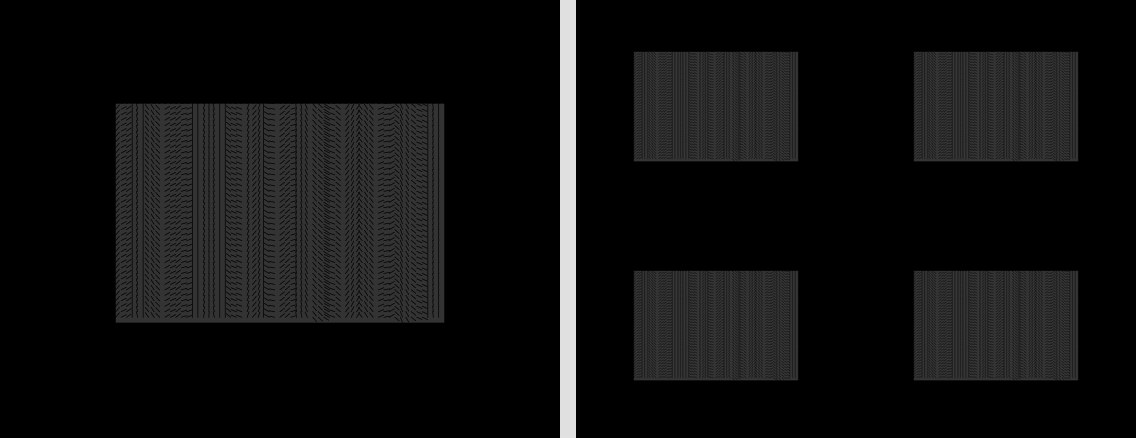
Left, the tile; right, the same tile 2 across and 2 down.
Give the GLSL for this pattern, as a Shadertoy shader.

```glsl
// A dark grey panel on black, ruled with 60 x 40 short black strokes.
// Every stroke starts on a grid point and turns by its column's angle.
// The black margin on all four sides makes the tile seamless.

const vec3 MARGIN_COLOR = vec3(0.0);
const vec3 PANEL_COLOR = vec3(0.2);
const vec3 STROKE_COLOR = vec3(0.0);
const vec2 GRID = vec2(60.0, 40.0);          // columns, rows
const float CELL = 0.0125;                   // cell side / canvas height
const vec2 PANEL_CENTER = vec2(0.5, 0.5133); // fraction of the canvas
const float STROKE_LENGTH = 1.0;             // in cells
const float STROKE_RADIUS = 0.067;           // half width, in cells
const float JITTER = 36.0;                   // spread of angles, degrees

// Mean angle in degrees for each run of three columns.
const float RUN_LENGTH = 3.0;
const float RUN_ANGLE[20] = float[20](
    35.0, 100.0, 125.0, 20.0, 15.0, 75.0, 90.0, 148.0, 60.0, 160.0,
    25.0, 100.0, -40.0, 145.0, 68.0, 120.0, 20.0, -60.0, -35.0, 108.0);

// Columns whose strokes join into an unbroken upright rule.
const int UPRIGHT[7] = int[7](3, 5, 14, 19, 20, 27, 57);

float hash(float n) {
    return fract(sin(n * 12.99 + 4.1) * 437.58);
}

float columnAngle(float column) {
    for (int k = 0; k < 7; k++) {
        if (UPRIGHT[k] == int(column)) return radians(90.0);
    }
    float mean = RUN_ANGLE[int(column / RUN_LENGTH)];
    return radians(mean + JITTER * (hash(column) - 0.5));
}

// Distance from p to a stroke running from the origin along dir.
float strokeDistance(vec2 p, vec2 dir) {
    return length(p - dir * clamp(dot(p, dir), 0.0, STROKE_LENGTH));
}

// Share of a pixel covered by a band of the given half width.
float bandCoverage(float d, float radius, float pixel) {
    float inner = clamp((radius - d) / pixel + 0.5, 0.0, 1.0);
    float outer = clamp((-radius - d) / pixel + 0.5, 0.0, 1.0);
    return inner - outer;
}

float strokes(vec2 p, float pixel) {
    vec2 nearest = floor(p + 0.5);
    float ink = 0.0;
    for (int x = -1; x <= 1; x++) {
        float column = nearest.x + float(x);
        if (column < 0.0 || column >= GRID.x) continue;
        float angle = columnAngle(column);
        vec2 dir = vec2(cos(angle), -sin(angle)); // rows count downward
        for (int y = -1; y <= 1; y++) {
            float row = nearest.y + float(y);
            if (row < 0.0 || row >= GRID.y) continue;
            float d = strokeDistance(p - vec2(column, row), dir);
            ink = max(ink, bandCoverage(d, STROKE_RADIUS, pixel));
        }
    }
    return ink;
}

void mainImage(out vec4 fragColor, in vec2 fragCoord) {
    // Grid space: origin at the panel's top left, one unit per cell.
    float pixel = 1.0 / (iResolution.y * CELL);
    vec2 p = (fragCoord - PANEL_CENTER * iResolution.xy) * pixel;
    vec2 gridPos = vec2(p.x, -p.y) + 0.5 * GRID;

    // Panel with smoothed edges, strokes clipped to it.
    vec2 edge = clamp((0.5 * GRID - abs(p)) / pixel + 0.5, 0.0, 1.0);
    float panel = edge.x * edge.y;
    vec3 color = mix(PANEL_COLOR, STROKE_COLOR, strokes(gridPos, pixel));
    fragColor = vec4(mix(MARGIN_COLOR, color, panel), 1.0);
}
```
